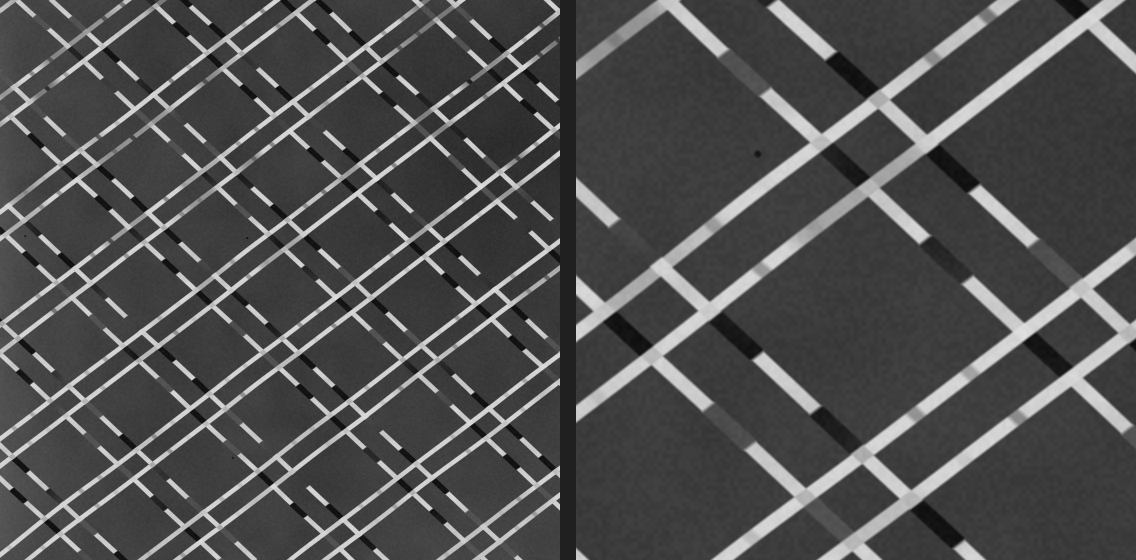
Left: the whole. Right: its middle third, enlarged.
Give the GLSL for this pattern, as a Shadertoy shader.

```glsl
// Dark woven cloth crossed by a skewed lattice of paired pale threads.
// A lattice basis turns the canvas into cell coordinates; folding each axis gives
// the thread pairs, while hashes vary the dashes, smudges, fading and grain.

float hash(vec2 p) {
    vec3 q = fract(p.xyx * vec3(0.1031, 0.1030, 0.0973));
    q += dot(q, q.yzx + 33.33);
    return fract((q.x + q.y) * q.z);
}

float noise(vec2 p) {
    vec2 i = floor(p), f = fract(p);
    f = f * f * (3.0 - 2.0 * f);
    return mix(mix(hash(i), hash(i + vec2(1, 0)), f.x),
               mix(hash(i + vec2(0, 1)), hash(i + 1.0), f.x), f.y);
}

// Soft-edged coverage of a thread of the given half width.
float cover(float d, float halfWidth) {
    float soft = max(0.0011, 0.7 / iResolution.y);
    return 1.0 - smoothstep(halfWidth - soft, halfWidth + soft, abs(d));
}

// Mottled ground, paler at the left and bottom, darker at the upper right.
float ground(vec2 p) {
    float g = 0.238 + 0.035 * (noise(p * 7.0) - 0.5) + 0.025 * (noise(p * 24.0) - 0.5);
    g += 0.075 * exp(-p.x * 14.0) + 0.025 * exp(-p.y * 7.0);
    g -= 0.045 * smoothstep(0.5, 0.0, length(p - vec2(0.93, 0.73)));
    vec2 cell = floor(p * 30.0);
    vec2 speck = fract(p * 30.0) - 0.2 - 0.6 * hash(cell + 7.0);
    return g - 0.15 * step(0.985, hash(cell)) * smoothstep(0.09, 0.03, length(speck));
}

void mainImage(out vec4 fragColor, in vec2 fragCoord) {
    vec2 p = fragCoord / iResolution.y;
    float shade = ground(p);

    // Lattice coordinates: x counts falling pairs, y counts rising pairs.
    vec2 wobble = 0.0025 * (vec2(noise(p * 9.0), noise(p * 9.0 + 40.0)) - 0.5);
    mat2 basis = mat2(0.1299, 0.0992, 0.1198, -0.1120);
    vec2 lattice = inverse(basis) * (p + wobble - vec2(0.521, 0.792));
    vec2 pairId = round(lattice);
    vec2 local = lattice - pairId;
    vec2 side = step(0.0, local);
    vec2 dist = (abs(local) - vec2(0.131, 0.118)) * 0.161;
    vec2 threadId = pairId * 2.0 + side;

    // Falling threads: pale, with black or faded dashes staggered within each pair.
    float phase = 2.0 * lattice.y + 0.5 * side.x;
    float dashId = round(phase);
    float dash = 1.0 - smoothstep(0.19, 0.23, abs(phase - dashId));
    float faded = 0.55 * hash(vec2(dashId, threadId.x) + 91.0) + 0.45 * noise(p * 5.0 + 13.0);
    float dashShade = mix(0.07, 0.32, smoothstep(0.42, 0.68, faded));
    float pale = 0.80 + 0.08 * (noise(lattice * vec2(2.0, 9.0)) - 0.5);
    float falling = cover(dist.x, mix(0.0042, 0.0050, dash));
    shade = mix(shade, mix(pale, dashShade, dash), falling);

    // Rising threads: paler towards the bottom, worn grey in stretches above.
    float wear = smoothstep(0.45, 0.85, noise(vec2(lattice.x * 3.0, threadId.y * 7.3)));
    float rising = 0.83 - wear * mix(0.08, 0.36, smoothstep(0.25, 0.95, p.y));

    // Two small smudges between neighbouring falling pairs.
    float smudge = 1.0 - smoothstep(0.012, 0.035, abs(abs(local.x) - 0.375));
    float strength = hash(vec2(threadId.x, threadId.y) + 17.0);
    rising -= 0.42 * smudge * strength * mix(0.45, 1.0, p.y);

    // Crossings: some brighten where the threads overlap, others go grey.
    float knot = cover(dist.x, 0.0045);
    rising = mix(rising, mix(0.60, 0.88, hash(threadId + 53.0)), knot * 0.75);
    shade = mix(shade, rising, cover(dist.y, 0.0041));

    // Fine grain over everything.
    shade += 0.035 * (noise(p * 420.0) - 0.5);
    fragColor = vec4(vec3(clamp(shade, 0.0, 1.0)), 1.0);
}
```
